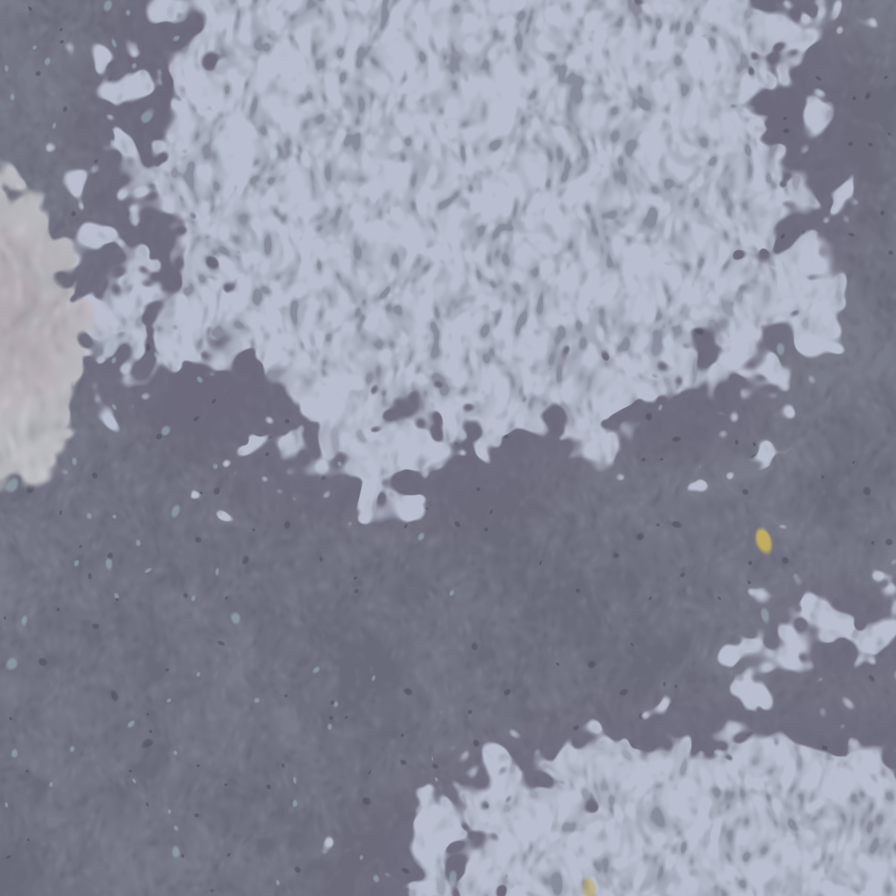
This texture is drawn by a WebGL 1 fragment shader. Its source:

```glsl
precision highp float;
// Worn pale paint flaking off grey asphalt, in ragged islands.
// Soft ellipses give the patches; layered cellular splat noise frays
// their edges, mottles the paint and grains the asphalt.
uniform vec2 u_resolution;

const vec3 ASPHALT_DARK  = vec3(0.415, 0.420, 0.480);
const vec3 ASPHALT_LIGHT = vec3(0.475, 0.485, 0.545);
const vec3 ASPHALT_PLUM  = vec3(0.435, 0.415, 0.500);
const vec3 PAINT_BRIGHT  = vec3(0.725, 0.750, 0.815);
const vec3 PAINT_SHADE   = vec3(0.630, 0.650, 0.710);
const vec3 PAINT_FLECK   = vec3(0.520, 0.530, 0.600);
const vec3 CREAM         = vec3(0.720, 0.720, 0.745);
const vec3 ROSE_STAIN    = vec3(0.680, 0.640, 0.680);
const vec3 GRIT          = vec3(0.600, 0.670, 0.710);
const vec3 PIT           = vec3(0.300, 0.305, 0.365);
const vec3 YELLOW_CHIP   = vec3(0.760, 0.680, 0.370);

const float EDGE_SOFTNESS = 0.014;
const float BROAD_FRAY = 0.055;
const float FLAKE_FRAY = 0.075;
const float FINE_FRAY  = 0.045;

vec3 hash3(vec2 p) {
  vec3 q = vec3(dot(p, vec2(127.1, 311.7)), dot(p, vec2(269.5, 183.3)),
                dot(p, vec2(419.2, 371.9)));
  return fract(sin(q) * 43758.55);
}

// Cellular noise: one signed soft splat per cell, mean zero
float splats(vec2 p) {
  vec2 cell = floor(p), f = fract(p);
  float sum = 0.0;
  for (int j = -1; j <= 1; j++) {
    for (int i = -1; i <= 1; i++) {
      vec2 o = vec2(float(i), float(j));
      vec3 h = hash3(cell + o);
      vec2 d = o + h.xy - f;
      sum += (2.0 * h.z - 1.0) * exp(-5.0 * dot(d, d));
    }
  }
  return sum;
}

// Scattered round specks, present in the given share of cells
float specks(vec2 p, float chance) {
  vec3 h = hash3(floor(p) + 71.0);
  vec2 d = fract(p) - 0.3 - 0.4 * h.xy;
  d.x += 0.3 * d.y * (h.x - 0.5);
  float radius = 0.08 + 0.18 * h.y * h.y;
  return step(h.z, chance) * (1.0 - smoothstep(radius * 0.5, radius + 0.06, length(d)));
}

// Approximate distance inside an ellipse, positive within
float ellipse(vec2 p, vec2 center, vec2 radii) {
  return (1.0 - length((p - center) / radii)) * min(radii.x, radii.y);
}

float chip(vec2 p, vec2 center, float radius) {
  return smoothstep(-0.003, 0.003, ellipse(p, center, vec2(radius, radius * 1.2)));
}

void main() {
  vec2 uv = gl_FragCoord.xy / u_resolution;
  vec2 warp = vec2(sin(uv.y * 61.0 + 2.0 * sin(uv.x * 37.0)),
                   sin(uv.x * 53.0 + 2.0 * sin(uv.y * 43.0)));
  vec2 p = uv + 0.004 * warp;

  // Noise layers, from wide to fine
  float broad = splats(p * 8.0);
  float flake = splats(p * 29.0 + 17.0);
  float fine  = splats(p * 66.0 + 39.0);
  float fray  = BROAD_FRAY * broad + FLAKE_FRAY * flake + FINE_FRAY * fine;

  // Paint patches
  float patches = ellipse(uv, vec2(0.53, 0.83), vec2(0.39, 0.33));
  patches = max(patches, ellipse(uv, vec2(0.33, 0.66), vec2(0.22, 0.13)));
  patches = max(patches, ellipse(uv, vec2(0.44, 0.50), vec2(0.19, 0.08)) - 0.035);
  patches = max(patches, ellipse(uv, vec2(0.77, 0.58), vec2(0.08, 0.07)) - 0.025);
  patches = max(patches, ellipse(uv, vec2(0.86, 0.00), vec2(0.38, 0.185)));
  patches = max(patches, ellipse(uv, vec2(0.94, 0.29), vec2(0.08, 0.05)) - 0.035);
  float paint = smoothstep(-EDGE_SOFTNESS, EDGE_SOFTNESS, patches + fray);
  float leftPatch = ellipse(uv, vec2(-0.03, 0.62), vec2(0.122, 0.19));
  float cream = smoothstep(-0.005, 0.005, leftPatch + 0.25 * fray);

  // Asphalt: mottled grain, plum tint by the paint, grit and pits
  float grain = splats(p * vec2(130.0, 95.0));
  float tone = 0.5 + 0.55 * broad + 0.35 * flake + 0.3 * fine + 0.45 * grain;
  vec3 color = mix(ASPHALT_DARK, ASPHALT_LIGHT, clamp(tone, 0.0, 1.0));
  float nearPaint = smoothstep(-0.08, 0.0, patches);
  color = mix(color, ASPHALT_PLUM, 0.55 * nearPaint);
  float leftward = 1.0 - smoothstep(0.05, 0.55, uv.x);
  float grit = specks(p * vec2(44.0, 34.0), 0.04 + 0.16 * leftward);
  color = mix(color, GRIT, 0.65 * grit);
  color = mix(color, PIT, 0.6 * specks(p * 52.0 + 9.0, 0.10));

  // Paint: upright streaky mottling with darker worn flecks
  float streak = splats(p * vec2(92.0, 58.0) + 5.0);
  float wear = 0.6 * streak + 0.3 * flake + 0.25 * grain;
  vec3 paintColor = mix(PAINT_SHADE, PAINT_BRIGHT, smoothstep(-0.3, 0.22, wear));
  paintColor = mix(paintColor, PAINT_FLECK, 0.85 * smoothstep(0.2, 0.5, -wear));
  float rim = 1.0 - smoothstep(0.0, 0.07, patches);
  paintColor = mix(paintColor, PAINT_BRIGHT, 0.45 * rim);
  color = mix(color, paintColor, paint);

  // Smoother cream patch with a rose stain
  float stain = smoothstep(-0.03, 0.04, ellipse(uv, vec2(0.01, 0.65), vec2(0.07, 0.09)) + 0.05 * flake);
  vec3 creamColor = mix(CREAM, ROSE_STAIN, 0.7 * stain) + 0.04 * (streak + flake);
  color = mix(color, creamColor, cream);

  // Stray yellow chips
  float chips = max(chip(p, vec2(0.85, 0.395), 0.010), 0.6 * chip(p, vec2(0.655, 0.006), 0.008));
  color = mix(color, YELLOW_CHIP, chips);

  gl_FragColor = vec4(color, 1.0);
}
```
